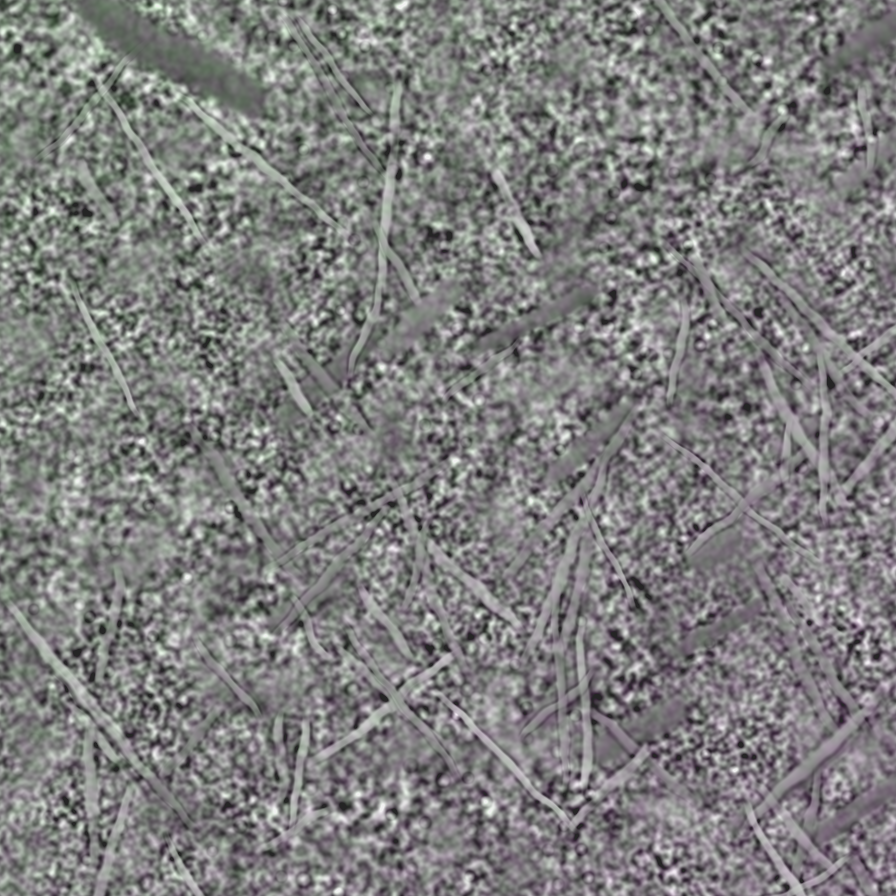
This texture is drawn by a WebGL 1 fragment shader. Its source:

```glsl
precision highp float;
// Draws a grey granular mat of fine pebbly grains crossed by pale fibres and smooth flat strips.
uniform vec2 u_resolution;

float hash(vec2 p) {
  vec3 q = fract(vec3(p.xyx) * 0.1031);
  q += dot(q, q.yzx + 33.33);
  return fract((q.x + q.y) * q.z);
}

vec2 hash2(vec2 p) {
  return vec2(hash(p), hash(p + 71.7));
}

mat2 rotation(float angle) {
  float c = cos(angle), s = sin(angle);
  return mat2(c, -s, s, c);
}

float cornerSlope(vec2 corner, vec2 offset) {
  float angle = 6.2832 * hash(corner);
  return dot(vec2(cos(angle), sin(angle)), offset);
}

float gradientNoise(vec2 p) {
  vec2 i = floor(p), f = fract(p);
  vec2 u = f * f * f * (f * (f * 6.0 - 15.0) + 10.0);
  vec2 e = vec2(1.0, 0.0);
  float low = mix(cornerSlope(i, f), cornerSlope(i + e, f - e), u.x);
  float high = mix(cornerSlope(i + e.yx, f - e.yx), cornerSlope(i + 1.0, f - 1.0), u.x);
  return mix(low, high, u.y);
}

// Scattered round grains: bright centre, dark rim.
float pebbles(vec2 p) {
  vec2 home = floor(p);
  float sum = 0.0;
  for (int y = -1; y <= 1; y++) {
    for (int x = -1; x <= 1; x++) {
      vec2 id = home + vec2(float(x), float(y));
      float radius = mix(0.2, 0.45, hash(id + 19.3));
      float d = length(p - id - hash2(id)) / radius;
      float bright = smoothstep(0.3, 1.0, hash(id + 47.1));
      sum += bright * (exp(-d * d * 2.2) - 0.5 * exp(-8.0 * (d - 1.35) * (d - 1.35)));
    }
  }
  return sum;
}

// Two sizes of grain whose strength and fineness drift across the mat
float grains(vec2 p) {
  float coarse = gradientNoise(p * 74.0);
  float fine = gradientNoise(rotation(0.6) * p * 128.0 + 40.0);
  float fineness = smoothstep(-0.4, 0.4, gradientNoise(p * 4.0 + 9.0) + 0.3 * (0.5 - p.y));
  float strength = clamp(0.92 + 1.1 * gradientNoise(p * 15.0 + 60.0), 0.4, 1.4);
  float grain = 0.56 * (mix(0.85, 0.5, fineness) * coarse + mix(0.5, 0.85, fineness) * fine)
              + 0.22 * pebbles(p * 48.0) * mix(1.0, 0.7, fineness);
  float broad = 0.07 * gradientNoise(p * 6.0 + 3.0) + 0.14 * gradientNoise(p * 17.0 + 21.0)
              + 0.16 * gradientNoise(rotation(1.1) * p * 34.0 + 5.0);
  return 0.505 + strength * grain + broad;
}

// Lays one bent strand over the tone; size holds half length and half width.
float layStrand(float tone, vec2 p, vec2 centre, float angle, vec2 size, float bend,
                float core, float edge, float opacity) {
  vec2 q = rotation(angle) * (p - centre);
  float along = q.x / size.x;
  if (abs(along) > 1.0) return tone;
  float width = size.y * (1.0 - 0.4 * along * along);
  float across = (q.y + bend * sin(along * 2.6 + bend * 40.0)) / width;
  float ends = smoothstep(1.0, 0.7, abs(along));
  float body = ends * (1.0 - smoothstep(0.6, 1.4, abs(across)));
  float rim = ends * exp(-4.0 * (abs(across) - 1.6) * (abs(across) - 1.6));
  float shade = core + 0.05 * clamp(across, -1.5, 1.5) + 0.16 * (tone - 0.5);
  return mix(tone, shade, body * opacity) + edge * rim;
}

void main() {
  vec2 p = gl_FragCoord.xy / min(u_resolution.x, u_resolution.y);
  float tone = grains(p);

  // Ragged outline and patchy cover shared by strips and fibres
  vec2 ragged = p + 0.004 * vec2(gradientNoise(p * 36.0), gradientNoise(p * 36.0 + 50.0));
  float cover = clamp(0.78 + 0.7 * gradientNoise(p * 24.0 + 33.0), 0.35, 0.95);

  // Smooth flat strips, rising to the right
  for (int i = 0; i < 14; i++) {
    vec2 id = vec2(float(i), 5.0);
    vec2 centre = vec2(1.0 - 0.75 * hash(id), hash(id + 13.0));
    float angle = 0.66 + 0.35 * (hash(id + 29.0) - 0.5);
    vec2 size = vec2(mix(0.035, 0.1, hash(id + 37.0)), mix(0.009, 0.016, hash(id + 53.0)));
    float core = mix(0.42, 0.52, hash(id + 61.0));
    tone = layStrand(tone, ragged, centre, angle, size, 0.002, core, -0.06, 0.92);
  }

  // Thin pale fibres: most fall to the right, some rise, a few stand upright
  for (int i = 0; i < 72; i++) {
    vec2 id = vec2(float(i), 91.0);
    vec2 centre = vec2(1.0 - 0.95 * pow(hash(id), 1.2), pow(hash(id + 11.0), 1.1));
    float kind = hash(id + 23.0);
    float angle = kind < 0.58 ? -0.92 : (kind < 0.8 ? 0.7 : 1.4);
    angle += 0.5 * (hash(id + 31.0) - 0.5);
    vec2 size = vec2(mix(0.04, 0.14, hash(id + 43.0)), mix(0.003, 0.0062, hash(id + 59.0)));
    float bend = 0.014 * (hash(id + 67.0) - 0.5);
    float core = mix(0.5, 0.76, hash(id + 83.0));
    tone = layStrand(tone, ragged, centre, angle, size, bend, core, -0.1, cover);
  }

  // One broad dark strand with a pale border, upper left
  tone = layStrand(tone, p, vec2(0.19, 0.943), -0.62, vec2(0.145, 0.025), -0.009, 0.4, 0.12, 1.0);

  // Faint green and purple tints, greener to the upper left
  float tint = 0.085 * gradientNoise(p * 58.0 + 17.0) + 0.035 * (p.y - p.x) + 0.04 * (tone - 0.5);
  vec3 colour = vec3(tone) + tint * vec3(-0.4, 0.6, -0.5);
  gl_FragColor = vec4(clamp(colour, 0.14, 0.95), 1.0);
}
```
